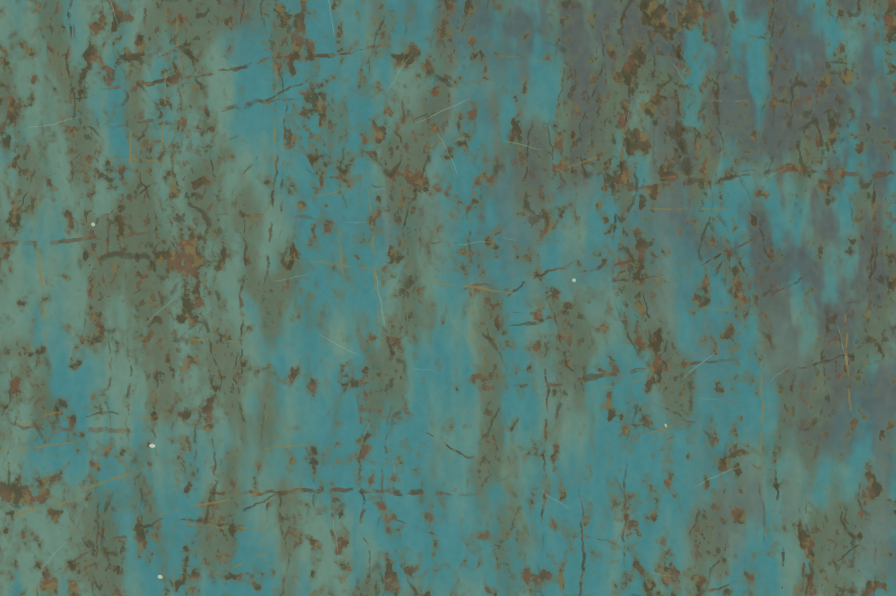
Reproduce this texture procedurally as a Shadertoy shader.

```glsl
// Weathered teal paint on metal: cloudy paint, vertical grime and a dull corner,
// built from stretched gradient noise, then covered by ragged rust flakes
// and by loops of warped, broken line segments for cracks and scratches.

const vec3 BLUE_PAINT  = vec3(0.29, 0.52, 0.53);
const vec3 GREEN_PAINT = vec3(0.41, 0.54, 0.48);
const vec3 GRIME       = vec3(0.38, 0.43, 0.35);
const vec3 DULL_PURPLE = vec3(0.34, 0.37, 0.36);
const vec3 DARK_RUST   = vec3(0.29, 0.27, 0.20);
const vec3 RED_RUST    = vec3(0.43, 0.32, 0.24);
const vec3 OCHRE       = vec3(0.54, 0.48, 0.29);
const vec3 PALE        = vec3(0.58, 0.68, 0.60);

const float RUST_LEVEL = 0.36;   // higher leaves fewer flakes
const float WARP = 0.012;        // slow wobble of the cracks
const float FRAY = 0.0045;       // fine raggedness of the cracks
const float SOFTNESS = 0.0016;   // edge blur, in canvas heights
const float TAU = 6.2832;

vec2 hash2(vec2 p) {
    vec3 q = fract(p.xyx * vec3(0.1031, 0.1030, 0.0973));
    q += dot(q, q.yzx + 33.33);
    return fract((q.xx + q.yz) * q.zy);
}

float corner(vec2 cell, vec2 offset) {
    float angle = TAU * hash2(cell).x;
    return dot(vec2(cos(angle), sin(angle)), offset);
}

float gradientNoise(vec2 p) {
    vec2 i = floor(p), f = fract(p);
    vec2 w = f * f * f * (f * (f * 6.0 - 15.0) + 10.0);
    vec2 e = vec2(1.0, 0.0);
    return mix(mix(corner(i, f), corner(i + e.xy, f - e.xy), w.x),
               mix(corner(i + e.yx, f - e.yx), corner(i + e.xx, f - e.xx), w.x), w.y);
}

float fbm(vec2 p) {
    float sum = 0.0, amplitude = 1.0;
    for (int i = 0; i < 5; i++) {
        sum += amplitude * gradientNoise(p);
        p = mat2(1.6, 0.3, -0.3, 1.9) * p + 17.3;
        amplitude *= 0.55;
    }
    return sum;
}

// Coverage of scattered tapered lines near one direction
float scratches(vec2 p, int count, float seed, float direction, float spread,
                float halfLength, float width, float soft) {
    float aspect = iResolution.x / iResolution.y;
    float cover = 0.0;
    for (int i = 0; i < count; i++) {
        vec2 place = hash2(vec2(float(i) * 3.7, seed));
        vec2 trait = hash2(vec2(seed + 50.0, float(i) * 5.3));
        float angle = direction + spread * (trait.x - 0.5);
        vec2 along = vec2(cos(angle), sin(angle));
        vec2 d = p - place * vec2(aspect, 1.0);
        float t = abs(dot(d, along)) / (halfLength * (0.35 + trait.y));
        float across = abs(dot(d, vec2(-along.y, along.x)));
        float body = width * (1.0 - 0.6 * t);
        float line = 1.0 - smoothstep(body - soft, body + soft, across);
        cover = max(cover, line * (1.0 - smoothstep(0.6, 1.0, t)) * (0.5 + 0.5 * trait.y));
    }
    return cover;
}

void mainImage(out vec4 fragColor, in vec2 fragCoord) {
    vec2 p = fragCoord / iResolution.y;
    vec2 uv = fragCoord / iResolution.xy;
    float soft = max(SOFTNESS, 0.8 / iResolution.y);
    float grain = fbm(p * vec2(62.0, 48.0));
    float streak = fbm(p * vec2(22.0, 4.0) + 11.0);
    float cloud = fbm(p * vec2(4.6, 2.8) + 3.0);
    vec2 bent = p + WARP * vec2(fbm(p * 8.0 + 5.0), fbm(p * 8.0 + 40.0));
    bent += FRAY * vec2(fbm(p * 45.0 + 8.0), fbm(p * 45.0 + 80.0));

    // Cloudy paint, greener towards the left edge
    float green = cloud + 0.6 * streak + 0.35 * smoothstep(0.3, 0.0, uv.x);
    vec3 color = mix(BLUE_PAINT, GREEN_PAINT, smoothstep(-0.35, 0.4, green));

    // Vertical grime runs and the dull upper right
    float runs = fbm(p * vec2(14.0, 4.5) + 71.0) + 0.5 * cloud;
    color = mix(color, GRIME, 0.85 * smoothstep(-0.12, 0.42, runs + 0.15 * grain));
    float dull = 0.75 * uv.x + 0.45 * uv.y - 0.1 + 0.2 * fbm(p * 4.0 + 29.0);
    dull = smoothstep(0.48, 0.88, dull);
    float stain = smoothstep(-0.4, 0.3, streak + 0.8 * fbm(p * vec2(12.0, 8.0) + 90.0));
    color = mix(color, DULL_PURPLE, 0.85 * dull * stain);
    color += 0.022 * grain + 0.015 * streak;

    // Ragged rust flakes gathered in columns, with a soft halo and fine stipple
    float columns = gradientNoise(vec2(p.x * 8.0, p.y * 1.6) + 7.0);
    float flakes = fbm(bent * vec2(27.0, 15.0) + 55.0) + 0.55 * columns + 0.5 * grain;
    vec3 rust = mix(DARK_RUST, RED_RUST, smoothstep(-0.3, 0.4, fbm(p * 24.0 + 63.0)));
    rust = mix(rust, OCHRE, 0.65 * smoothstep(0.0, 0.45, fbm(p * vec2(60.0, 42.0) + 21.0)));
    color = mix(color, GRIME, 0.55 * smoothstep(RUST_LEVEL - 0.4, RUST_LEVEL, flakes));
    color = mix(color, rust, 0.75 * smoothstep(RUST_LEVEL - 0.06, RUST_LEVEL + 0.2, flakes));
    float rough = smoothstep(-0.1, 0.35, runs + 0.5 * columns + 0.15 * dull);
    float stipple = smoothstep(0.12, 0.42, fbm(p * vec2(80.0, 50.0) + 17.0));
    color = mix(color, rust, 0.55 * rough * stipple);

    // Wandering hairline cracks, broken into short pieces
    float broken = smoothstep(-0.25, 0.2, fbm(p * 34.0 + 14.0));
    float vein = abs(gradientNoise(bent * vec2(17.0, 7.0) + 33.0));
    color = mix(color, DARK_RUST, 0.6 * rough * broken * (1.0 - smoothstep(0.01, 0.05, vein)));

    // Broken rust lines: upright cracks, short gouges, long level seams
    float upright = scratches(bent, 34, 2.0, TAU * 0.25, 0.14, 0.15, 0.0024, soft);
    float gouges = scratches(bent, 44, 9.0, 0.15, 1.2, 0.06, 0.0022, soft);
    float seams = scratches(bent, 10, 23.0, 0.06, 0.35, 0.28, 0.0042, soft);
    color = mix(color, rust * 0.93, 0.75 * broken * max(upright, gouges));
    color = mix(color, mix(rust, RED_RUST, 0.3), 0.9 * broken * seams);

    // Ochre and pale scratches, then a few bright chips
    vec2 eased = mix(p, bent, 0.5);
    float yellow = scratches(eased, 26, 37.0, 0.1, 0.6, 0.10, 0.0020, soft);
    yellow = max(yellow, scratches(eased, 12, 41.0, TAU * 0.25, 0.2, 0.12, 0.0022, soft));
    float scrapes = scratches(eased, 28, 58.0, 0.6, 3.0, 0.045, 0.0007, soft);
    color = mix(color, OCHRE, 0.8 * yellow * broken);
    color = mix(color, PALE, 0.55 * scrapes);
    float chips = scratches(p, 5, 77.0, 0.0, 1.0, 0.006, 0.0035, soft);
    color = mix(color, vec3(0.82, 0.85, 0.76), chips);

    fragColor = vec4(clamp(color, 0.0, 1.0), 1.0);
}
```
